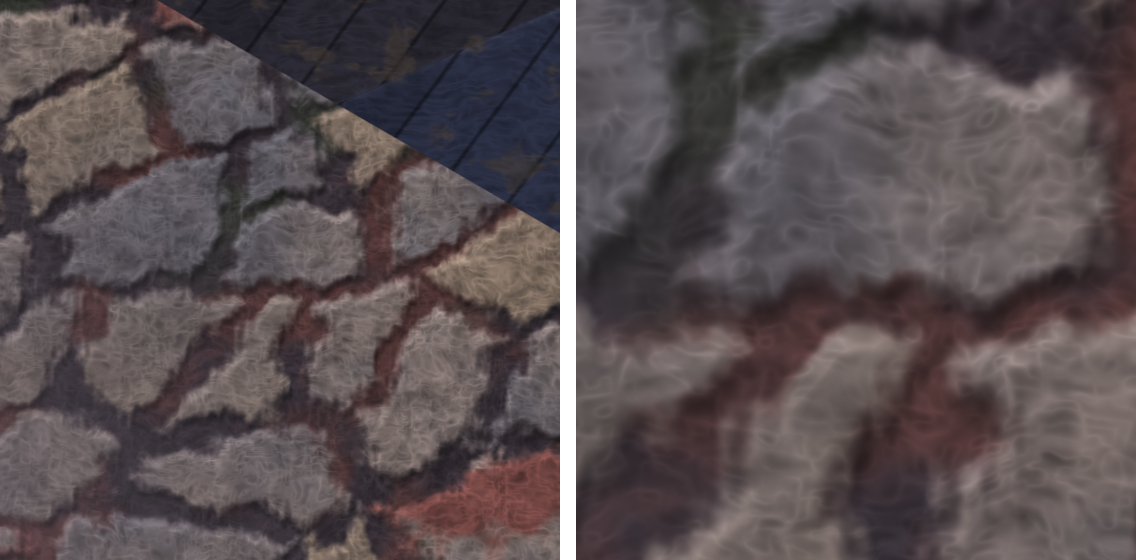
Left, the full canvas; right, a detail of the centre.
Write a three.js fragment shader that draws this texture.

```glsl
// Weathered cobbles in slanting rows, cut off by a diagonal edge from dark blue planks.
// Stones are warped Voronoi cells, lit by a height difference and covered with
// wavy ridged noise; the planks are turned stripes with the same fine grain.
varying vec2 vUv;

const vec3 WARM_GREY = vec3(0.46, 0.41, 0.395);
const vec3 BLUE_GREY = vec3(0.34, 0.33, 0.36);
const vec3 TAN = vec3(0.49, 0.42, 0.36);
const vec3 RED = vec3(0.44, 0.245, 0.235);
const vec3 SOIL = vec3(0.20, 0.175, 0.20);
const vec3 RUST = vec3(0.31, 0.205, 0.205);
const vec3 MOSS = vec3(0.20, 0.21, 0.19);
const vec3 HAZE = vec3(0.37, 0.34, 0.39);
const vec3 PLANK_BLUE = vec3(0.155, 0.17, 0.245);
const vec3 PLANK_DARK = vec3(0.145, 0.14, 0.175);
const vec2 TO_LIGHT = vec2(-0.35, 0.94);

vec2 hash22(vec2 p) {
  vec3 q = fract(p.xyx * vec3(0.1031, 0.1030, 0.0973));
  q += dot(q, q.yzx + 33.33);
  return fract((q.xx + q.yz) * q.zy);
}

float noise(vec2 p) {
  vec2 i = floor(p), f = fract(p);
  f = f * f * (3.0 - 2.0 * f);
  float low = mix(hash22(i).x, hash22(i + vec2(1.0, 0.0)).x, f.x);
  float high = mix(hash22(i + vec2(0.0, 1.0)).x, hash22(i + vec2(1.0)).x, f.x);
  return mix(low, high, f.y);
}

float fbm(vec2 p) {
  float sum = 0.0, amp = 0.53;
  for (int i = 0; i < 4; i++) {
    sum += amp * noise(p);
    p = p * 2.03 + 17.0;
    amp *= 0.5;
  }
  return sum;
}

vec2 turn(vec2 p, float angle) {
  float c = cos(angle), s = sin(angle);
  return vec2(c * p.x + s * p.y, c * p.y - s * p.x);
}

// Worm-like strokes: ridged noise on a warped domain
float fibres(vec2 p, vec2 scale) {
  vec2 w = p + 0.045 * vec2(fbm(p * 13.0), fbm(p * 13.0 + 7.0));
  float coarse = 1.0 - abs(2.0 * noise(w * scale) - 1.0);
  float fine = 1.0 - abs(2.0 * noise(w * scale * 1.9 + 5.0) - 1.0);
  return 0.6 * coarse + 0.4 * fine;
}

// Voronoi cell: distance to its border, then two random values of the cell
vec3 cell(vec2 p) {
  vec2 home = floor(p), nearest = home, toNearest = vec2(8.0);
  for (int y = -1; y <= 1; y++) for (int x = -1; x <= 1; x++) {
    vec2 id = home + vec2(float(x), float(y));
    vec2 d = id + 0.1 + 0.8 * hash22(id) - p;
    if (dot(d, d) < dot(toNearest, toNearest)) { toNearest = d; nearest = id; }
  }
  float border = 8.0;
  for (int y = -2; y <= 2; y++) for (int x = -2; x <= 2; x++) {
    vec2 id = nearest + vec2(float(x), float(y));
    vec2 d = id + 0.1 + 0.8 * hash22(id) - p;
    vec2 across = d - toNearest;
    if (dot(across, across) > 0.0001)
      border = min(border, dot(0.5 * (d + toNearest), normalize(across)));
  }
  return vec3(border, hash22(nearest + 41.0));
}

// Stone height from 0 in the gaps to 1 on top, then the cell's random values
vec3 cobble(vec2 uv) {
  vec2 warp = vec2(fbm(uv * 8.0), fbm(uv * 8.0 + 31.0)) - 0.5;
  vec2 p = turn(uv + 0.09 * warp, 0.44) * vec2(3.4, 5.8) * (0.85 + 0.2 * uv.y);
  vec3 stone = cell(p + 3.0);
  float fringe = noise(uv * vec2(95.0, 32.0)) - 0.5;
  float edge = stone.x + 0.22 * (fbm(uv * 22.0) - 0.5) + 0.06 * fringe;
  return vec3(smoothstep(0.03, 0.17, edge), stone.yz);
}

vec3 cobbles(vec2 uv) {
  vec3 stone = cobble(uv);
  float relief = stone.x - cobble(uv + 0.014 * TO_LIGHT).x;
  float patches = fbm(uv * 9.0 + 60.0);
  float strokes = fibres(uv, vec2(58.0, 78.0));

  // Stone colours: grey, some tan, some patched with red
  vec3 top = mix(BLUE_GREY, WARM_GREY, smoothstep(0.1, 0.9, 0.5 * stone.y + patches * 0.8));
  top = mix(top, TAN, 0.75 * smoothstep(0.65, 0.75, stone.z));
  float redness = smoothstep(0.74, 0.8, stone.y) * smoothstep(0.32, 0.58, patches);
  top = mix(top, RED, 0.85 * redness);
  vec2 shade = uv - vec2(0.3, 0.53);
  top = mix(top, BLUE_GREY, 0.6 * exp(-14.0 * dot(shade, shade)));

  // Soil in the gaps, rusty or mossy in places
  vec3 gap = mix(SOIL, RUST, smoothstep(0.42, 0.68, fbm(uv * 7.0 + 90.0)));
  gap = mix(gap, MOSS, smoothstep(0.5, 0.7, fbm(uv * 5.0 + 20.0)) * smoothstep(0.2, 0.8, uv.y));

  vec3 color = mix(gap, top, stone.x);
  color *= 1.0 + 0.38 * clamp(relief, -1.0, 0.6);
  color *= 0.73 + 0.42 * strokes;
  color *= 0.8 + 0.4 * fbm(uv * 28.0 + 11.0);
  return mix(color, HAZE, 0.3 * smoothstep(0.75, 0.0, length(uv - vec2(0.0, 0.15))));
}

vec3 planks(vec2 uv) {
  float fold = uv.y - 0.818 - 0.433 * (uv.x - 0.61);
  vec2 p = turn(uv + 0.025 * (fbm(uv * 7.0) - 0.5), 0.93);
  float across = p.y / 0.115 + 0.35 * step(0.0, fold);
  float seam = abs(fract(across) - 0.5);
  vec3 color = mix(PLANK_BLUE, PLANK_DARK, smoothstep(-0.004, 0.004, fold));
  color *= 0.88 + 0.24 * hash22(vec2(floor(across), step(0.0, fold))).x;
  color *= 1.0 - 0.4 * smoothstep(0.44, 0.5, seam);
  color += 0.04 * exp(-abs(fold + 0.004) * 160.0);
  color = mix(color, TAN * 0.55, 0.5 * smoothstep(0.62, 0.75, fbm(uv * vec2(14.0, 24.0))));
  return color * (0.76 + 0.38 * fibres(uv, vec2(30.0, 85.0)));
}

void main() {
  float beyond = vUv.y - 1.0 + 0.578 * (vUv.x - 0.28);
  vec3 color = mix(cobbles(vUv), planks(vUv), smoothstep(-0.002, 0.002, beyond));
  gl_FragColor = vec4(color, 1.0);
}
```
